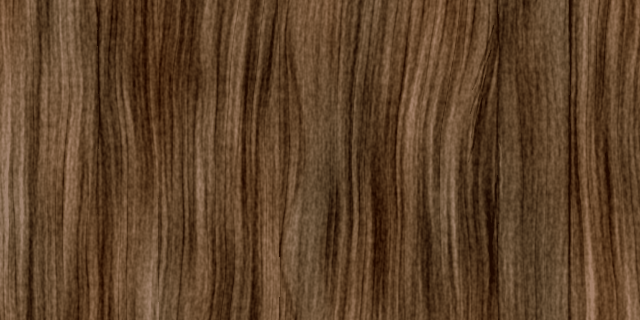
A Shadertoy shader for this texture:

```glsl
// Dark walnut boards with upright, gently bending grain, seams and small cracks.

vec2 gradientAt(vec2 cell) {
    vec3 q = fract(cell.xyx * vec3(0.1031, 0.1030, 0.0973));
    q += dot(q, q.yzx + 33.33);
    float angle = 6.2832 * fract((q.x + q.y) * q.z);
    return vec2(cos(angle), sin(angle));
}

// Gradient noise, roughly -0.7 to 0.7
float noise(vec2 p) {
    vec2 i = floor(p), f = p - i;
    vec2 w = f * f * f * (f * (f * 6.0 - 15.0) + 10.0);
    vec2 e = vec2(0.0, 1.0);
    float low = mix(dot(gradientAt(i), f), dot(gradientAt(i + e.yx), f - e.yx), w.x);
    float high = mix(dot(gradientAt(i + e), f - e), dot(gradientAt(i + e.yy), f - e.yy), w.x);
    return mix(low, high, w.y);
}

// Soft line between two points, tapering to nothing at the ends
float crack(vec2 p, vec2 a, vec2 b, float width) {
    vec2 along = b - a;
    float h = clamp(dot(p - a, along) / dot(along, along), 0.0, 1.0);
    float taper = 0.4 + 2.4 * h * (1.0 - h);
    return 1.0 - smoothstep(0.2, 1.0, length(p - a - h * along) / (width * taper));
}

float band(float x, float left, float right, float blur) {
    return smoothstep(left - blur, left + blur, x) * (1.0 - smoothstep(right - blur, right + blur, x));
}

vec3 walnut(float tone) {
    return vec3(0.21, 0.11, 0.04) + tone * vec3(0.37, 0.34, 0.22 + 0.09 * tone);
}

void mainImage(out vec4 fragColor, in vec2 fragCoord) {
    vec2 p = fragCoord / iResolution.xy * vec2(2.0, 1.0);
    float pixel = 1.0 / iResolution.y;

    // Seams: position and depth
    vec2 seams[5] = vec2[5](vec2(0.307, 0.6), vec2(0.495, 0.3), vec2(0.872, 0.3),
                            vec2(1.557, 0.6), vec2(1.780, 0.9));
    float board = 0.0, seamShade = 0.0;
    for (int i = 0; i < 5; i++) {
        float d = p.x - seams[i].x - 0.006 * noise(vec2(p.y * 4.0, float(i) * 7.3));
        board += step(0.0, d);
        float core = 1.0 - smoothstep(0.001, 0.004 + pixel, abs(d));
        float shadow = exp(-abs(d) / (d > 0.0 ? 0.022 : 0.008));
        seamShade += seams[i].y * (0.38 * core + 0.30 * shadow);
    }

    // Bend the grain; the two wide boards lean towards the top
    float lean = band(board, 1.5, 3.5, 0.1);
    vec2 g = p;
    g.x -= lean * 0.05 * p.y * p.y;
    g.x += 0.045 * noise(p * vec2(2.3, 1.6) + board * 5.1);
    g.x += 0.008 * noise(p * vec2(9.0, 5.0) + 20.0);
    vec2 seed = vec2(board * 3.7, board * 17.3);

    // Pale, calm heartwood with a wavy outline, and the smooth narrow board
    float wave = 0.022 * sin(p.y * 7.0 + 0.6) + 0.05 * noise(vec2(p.y * 3.0, 4.5));
    float heart = band(p.x + wave, 0.92, 1.03, 0.018);
    float narrow = band(board, 3.5, 4.5, 0.1);
    float calm = max(0.75 * heart, 0.65 * narrow);

    // Streaks from broad to fine
    float streaks = 0.50 * noise(g * vec2(13.0, 0.7) + seed)
                  + 0.62 * noise(g * vec2(43.0, 1.1) + seed + 31.0)
                  + 0.50 * noise(g * vec2(81.0, 2.2) + seed + 57.0);
    float ridge = abs(noise(g * vec2(30.0, 0.9) + seed + 83.0));
    streaks -= 0.22 * (1.0 - smoothstep(0.0, 0.13, ridge)) - 0.07;

    float tone = 0.43 + streaks * (1.0 - 0.65 * calm);
    tone += 0.34 * noise(p * vec2(3.5, 1.4) + 11.0) + 0.16 * noise(p * vec2(9.0, 6.0) + 40.0);
    tone += 0.14 * heart + 0.03 * narrow;

    // Pores and rough fibres
    tone += 0.30 * noise(g * vec2(105.0, 42.0) + 9.0) + 0.20 * noise(p * vec2(125.0, 95.0) + 70.0);

    // Wavy dark rim of the heartwood
    float rim = abs(p.x + wave - 0.912);
    tone -= 0.20 * (1.0 - smoothstep(0.002, 0.012, rim));

    // Nested dark tongues hanging from the top of the narrow board
    float u = p.x - 1.655 + 0.012 * noise(vec2(p.y * 5.0, 2.0));
    float tongue = p.y - 0.86 - 260.0 * u * u;
    tone -= narrow * 0.28 * smoothstep(-0.04, 0.05, tongue);
    tone -= narrow * 0.14 * exp(-pow((tongue + 0.30) / 0.06, 2.0));
    tone -= narrow * 0.16 * exp(-u * u * 900.0) * smoothstep(0.3, 0.7, p.y);

    // Slanted splits beside the narrow board, with a worn bright edge below
    vec2 c = p + 0.012 * vec2(noise(p * 14.0), noise(p * 11.0 + 5.0));
    float splits = 0.0;
    for (float i = 0.0; i < 4.0; i++) {
        vec2 top = vec2(1.545 - 0.012 * i, 0.92 - 0.075 * i);
        splits += crack(c, top, top - vec2(0.07 - 0.008 * i, 0.20), 0.007);
    }
    splits += crack(c, vec2(1.552, 0.45), vec2(1.528, 0.20), 0.009);
    tone -= 0.32 * min(splits, 1.0);
    float worn = crack(c, vec2(1.563, 0.55), vec2(1.580, 0.05), 0.007);
    tone += 0.28 * worn * (0.6 + noise(p * vec2(20.0, 18.0)));

    tone = clamp(tone - seamShade, -0.22, 1.15);
    vec3 color = walnut(tone);
    color += vec3(0.03, -0.005, -0.02) * (noise(p * vec2(5.0, 1.5) + 90.0) - 0.35 * calm);
    fragColor = vec4(clamp(color, 0.0, 1.0), 1.0);
}
```
